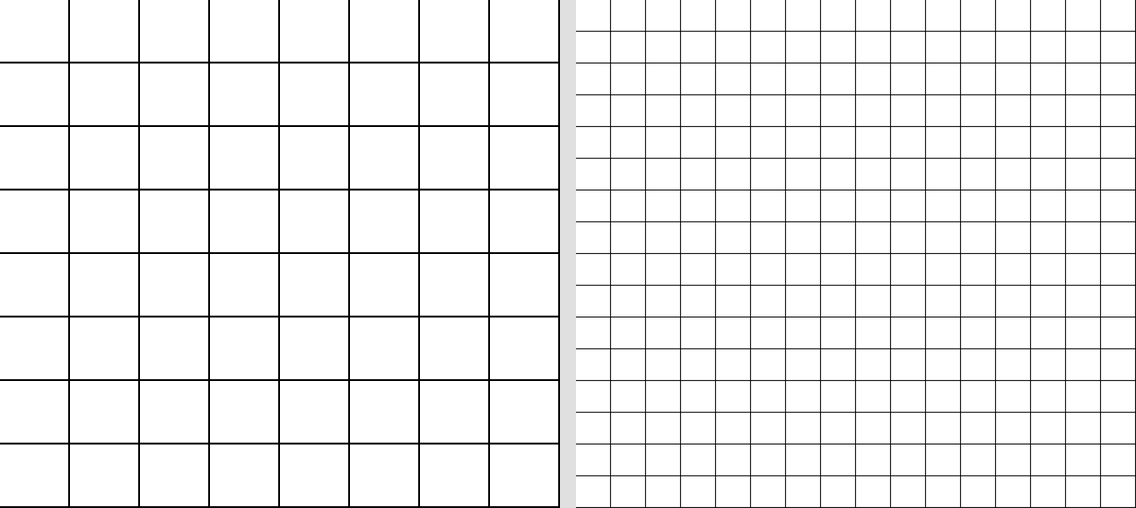
Left: one tile. Right: repeated 2 by 2.
This pattern is drawn by a Shadertoy shader. Its source:

```glsl
// Thin black square-ruled grid on plain white, one line on the right and bottom of each cell.

const vec2  CELL_COUNT = vec2(8.0, 8.0);   // repeats across and down
const float LINE_WIDTH = 0.0036;           // as a fraction of canvas height
const vec3  PAPER_COLOR = vec3(1.0);
const vec3  LINE_COLOR  = vec3(0.0);

// Total line length from 0 to x, in cells, when each cell starts with a line.
vec2 lineIntegral(vec2 x, vec2 width) {
    return floor(x) * width + min(fract(x), width);
}

// Exact box-filtered coverage of the periodic lines over one pixel.
vec2 lineCoverage(vec2 center, vec2 width, vec2 pixel) {
    vec2 low  = lineIntegral(center - 0.5 * pixel, width);
    vec2 high = lineIntegral(center + 0.5 * pixel, width);
    return clamp((high - low) / pixel, 0.0, 1.0);
}

void mainImage(out vec4 fragColor, in vec2 fragCoord) {
    // Cell coordinates, with x mirrored so vertical lines sit on the right
    vec2 uv = fragCoord / iResolution.xy;
    vec2 cellPos = vec2(1.0 - uv.x, uv.y) * CELL_COUNT;

    // Pixel size and line width measured in cells
    vec2 pixel = CELL_COUNT / iResolution.xy;
    vec2 width = LINE_WIDTH * iResolution.y * pixel;

    // Union of the vertical and horizontal lines
    vec2 coverage = lineCoverage(cellPos, width, pixel);
    float ink = 1.0 - (1.0 - coverage.x) * (1.0 - coverage.y);

    fragColor = vec4(mix(PAPER_COLOR, LINE_COLOR, ink), 1.0);
}
```
